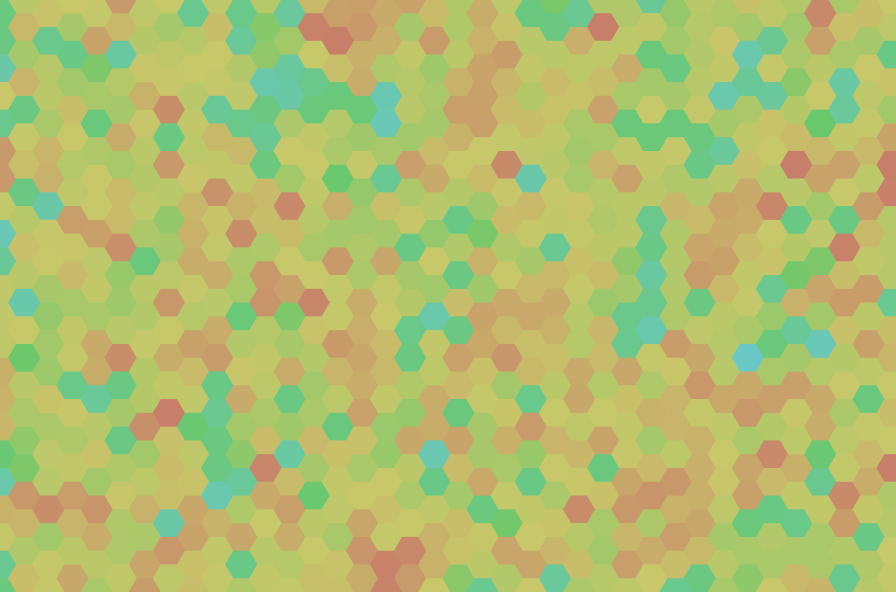
A WebGL 2 fragment shader for this pattern:

```glsl
#version 300 es
precision highp float;
// Mosaic of flat-topped hexagons in muted lime and yellow, with scattered green, tan and blue cells.

#define COLUMN_PITCH 0.04075   // column spacing, in canvas heights
#define ROW_PITCH 0.04656      // row spacing, in canvas heights
#define BASE_HUE 64.0          // degrees
#define HUE_SPREAD 22.0        // degrees per unit of deviation
#define GREEN_JUMP 38.0        // extra hue for the cells far above the mean
#define CELL_VARIATION 0.85    // independent deviation of each cell
#define PATCH_VARIATION 2.5    // deviation shared by neighbouring cells
#define PATCH_FREQUENCY 0.45   // patches per cell
#define CHANNEL_LOW 0.415
#define CHANNEL_HIGH 0.785

uniform vec2 u_resolution;
out vec4 fragColor;

const float SQRT3 = 1.7320508;

// Integer hash giving three values in 0..1
vec3 hash3(ivec2 cell, uint seed) {
    uvec3 v = uvec3(uint(cell.x), uint(cell.y), seed) * 1664525u + 1013904223u;
    for (int i = 0; i < 2; i++) {
        v.x += v.y * v.z;
        v.y += v.z * v.x;
        v.z += v.x * v.y;
        v ^= v >> 16u;
    }
    return vec3(v & 0xffffu) / 65535.0;
}

float valueNoise(vec2 p) {
    ivec2 i = ivec2(floor(p));
    vec2 f = fract(p);
    f = f * f * (3.0 - 2.0 * f);
    float bottom = mix(hash3(i, 7u).x, hash3(i + ivec2(1, 0), 7u).x, f.x);
    float top = mix(hash3(i + ivec2(0, 1), 7u).x, hash3(i + ivec2(1, 1), 7u).x, f.x);
    return mix(bottom, top, f.y);
}

vec3 hueToColor(float degrees) {
    vec3 ramp = abs(mod(degrees / 60.0 + vec3(0.0, 4.0, 2.0), 6.0) - 3.0) - 1.0;
    return mix(vec3(CHANNEL_LOW), vec3(CHANNEL_HIGH), clamp(ramp, 0.0, 1.0));
}

// Odd columns sit half a row higher
float columnShift(int column) {
    return 0.5 * float(column & 1);
}

vec3 cellColor(ivec2 cell) {
    // The sum of three hashes is close to a normal distribution
    float deviation = CELL_VARIATION * 2.0 * (dot(hash3(cell, 3u), vec3(1.0)) - 1.5);
    vec2 center = vec2(cell) + vec2(0.0, columnShift(cell.x));
    deviation += PATCH_VARIATION * (valueNoise(center * PATCH_FREQUENCY) - 0.5);
    deviation = clamp(deviation, -2.3, 2.9);

    float hue = BASE_HUE + HUE_SPREAD * deviation;
    hue += GREEN_JUMP * smoothstep(0.95, 1.15, deviation) + 10.0 * max(deviation - 1.0, 0.0);
    return hueToColor(hue);
}

void main() {
    // Grid coordinates, then a metric in which each hexagon has unit sides
    vec2 grid = gl_FragCoord.xy / u_resolution.y / vec2(COLUMN_PITCH, ROW_PITCH);
    vec2 metric = vec2(1.5, SQRT3);

    // Find the two nearest cell centers
    ivec2 nearest = ivec2(0), second = ivec2(0);
    float nearestSq = 1e6, secondSq = 1e6;
    int middleColumn = int(floor(grid.x + 0.5));
    for (int dx = -1; dx <= 1; dx++) {
        int column = middleColumn + dx;
        float shift = columnShift(column);
        int middleRow = int(floor(grid.y - shift + 0.5));
        for (int dy = -1; dy <= 1; dy++) {
            ivec2 cell = ivec2(column, middleRow + dy);
            vec2 offset = (grid - vec2(cell) - vec2(0.0, shift)) * metric;
            float distSq = dot(offset, offset);
            if (distSq < nearestSq) {
                second = nearest;
                secondSq = nearestSq;
                nearest = cell;
                nearestSq = distSq;
            } else if (distSq < secondSq) {
                second = cell;
                secondSq = distSq;
            }
        }
    }

    // Blend across the shared edge over one pixel
    float edgeDistance = (secondSq - nearestSq) / (2.0 * SQRT3);
    float pixel = SQRT3 / (ROW_PITCH * u_resolution.y);
    float blend = clamp(0.5 - edgeDistance / pixel, 0.0, 0.5);
    fragColor = vec4(mix(cellColor(nearest), cellColor(second), blend), 1.0);
}
```
